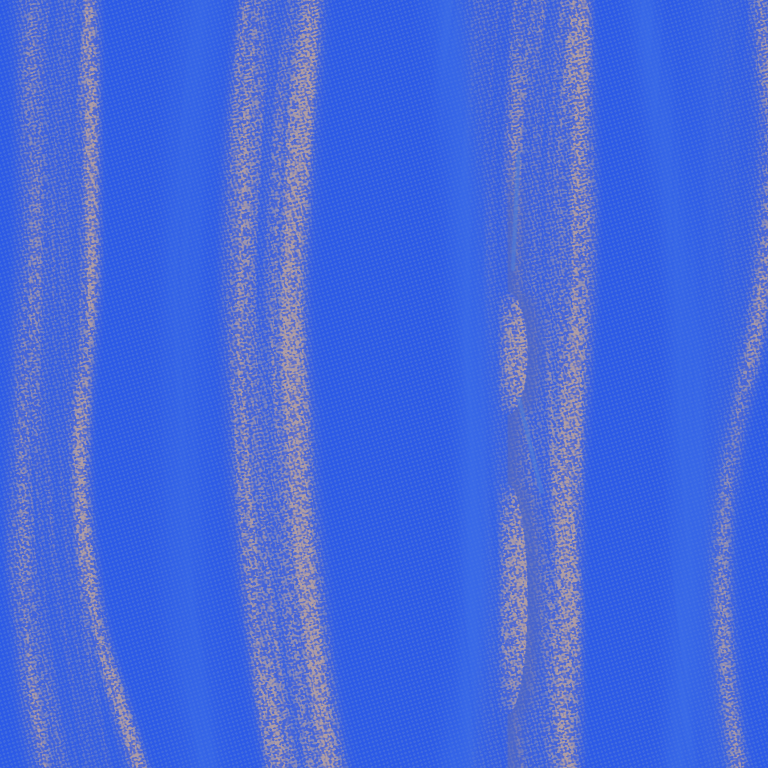
This texture is drawn by a WebGL 1 fragment shader. Its source:

```glsl
precision highp float;
// Blue hanging drapery with peach fold highlights, printed as a fine soft halftone.
uniform vec2 u_resolution;

float hash(vec2 p) {
  return fract(sin(dot(p, vec2(127.1, 311.7))) * 43758.5453);
}

float noise(vec2 p) {
  vec2 i = floor(p), f = fract(p);
  f = f * f * (3.0 - 2.0 * f);
  return mix(mix(hash(i), hash(i + vec2(1.0, 0.0)), f.x),
             mix(hash(i + vec2(0.0, 1.0)), hash(i + vec2(1.0, 1.0)), f.x), f.y);
}

// Horizontal place of a fold at drop t: start, slope, curvature and sway.
float foldLine(float t, float start, float slope, float curve, float sway) {
  return start + slope * t + curve * t * t + sway * sin(6.2832 * t);
}

float ridge(float d, float width) {
  return exp(-d * d / (width * width));
}

// Soft filled strip between two fold lines.
float sheet(float x, float left, float right, float soft) {
  return smoothstep(left - soft, left + soft, x) * (1.0 - smoothstep(right - soft, right + soft, x));
}

float segment(vec2 p, vec2 a, vec2 b) {
  vec2 ab = b - a;
  return length(p - a - ab * clamp(dot(p - a, ab) / dot(ab, ab), 0.0, 1.0));
}

void main() {
  vec2 uv = gl_FragCoord.xy / u_resolution;
  float t = 1.0 - uv.y;
  float pixel = 1.0 / u_resolution.x;
  float x = uv.x + 0.010 * (noise(vec2(uv.x * 8.0, t * 5.0)) - 0.5);

  // Fold lines from left to right
  float f1 = foldLine(t, 0.030, -0.030, 0.060, 0.012);
  float f2 = foldLine(t, 0.115, -0.085, 0.150, 0.016);
  float f3 = foldLine(t, 0.325, -0.100, 0.135, 0.0);
  float f4 = foldLine(t, 0.405, -0.100, 0.125, 0.0);
  float f5 = 0.667;
  float f6 = foldLine(t, 0.745, 0.030, -0.040, 0.010);
  float f7 = foldLine(t, 0.990, -0.055, 0.030, 0.025);
  float pale1 = foldLine(t, 0.260, -0.080, 0.080, 0.0);
  float pale2 = foldLine(t, 0.580, 0.135, -0.110, 0.0);
  float pale3 = foldLine(t, 0.835, 0.170, -0.125, 0.0);

  // Long streaks that follow the folds
  float drift = x - f3;
  float streak = noise(vec2(drift * 90.0, t * 3.0)) * 0.55 + noise(vec2(drift * 230.0, t * 6.0)) * 0.45;
  float patches = 0.7 + 0.5 * noise(vec2(x * 14.0, t * 11.0));

  // Warm highlights on the ridges and the thin cloth between them
  float warm = 0.34 * ridge(x - f1, 0.020) + 0.62 * ridge(x - f2, 0.012);
  warm += 0.42 * ridge(x - f3, 0.018) + 0.56 * ridge(x - f4, 0.020);
  warm += 0.40 * ridge(x - f6, 0.018) + 0.52 * ridge(x - f7, 0.015);
  warm += 0.25 * ridge(x - f5, 0.012) * (1.0 - smoothstep(0.2, 0.4, t));
  warm *= patches * (0.8 + 0.4 * streak);
  float thin = 0.75 * sheet(x, f1 - 0.015, f2 + 0.005, 0.02) + sheet(x, f3 - 0.01, f4 + 0.01, 0.015);
  thin += sheet(x, f5, f6 + 0.02, 0.012) + 0.65 * sheet(x, pale2 + 0.01, f5, 0.02);
  thin += 0.35 * sheet(x, 0.92, f7, 0.03);
  warm += thin * (0.10 + 0.50 * streak);

  // Two bulging hems with a crisp right edge and shade behind them
  float bulge = sqrt(max(0.0, 1.0 - pow((t - 0.46) / 0.08, 2.0)));
  bulge += sqrt(max(0.0, 1.0 - pow((t - 0.78) / 0.15, 2.0)));
  float hem = f5 - 0.006 + 0.026 * bulge;
  float hemFace = smoothstep(f5 - 0.022, f5 - 0.008, uv.x) * (1.0 - smoothstep(hem - pixel, hem + pixel, uv.x));
  warm += hemFace * 0.45 * min(bulge, 1.0);
  float shade = smoothstep(hem - pixel, hem + pixel, uv.x) * (1.0 - smoothstep(hem, hem + 0.035, uv.x));
  shade *= smoothstep(0.18, 0.3, t);
  float crease = min(segment(vec2(uv.x, t), vec2(0.676, 0.52), vec2(0.705, 0.64)),
                     segment(vec2(uv.x, t), vec2(0.675, 0.20), vec2(0.668, 0.35)));
  crease = 1.0 - smoothstep(0.001, 0.003 + pixel, crease);
  warm = clamp(warm, 0.0, 1.0);

  // Smooth pale blue folds
  float pale = 0.7 * ridge(x - pale1, 0.030) + 0.9 * ridge(x - pale2, 0.028);
  pale += 0.85 * ridge(x - pale3, 0.022) + 0.4 * ridge(x - 0.925, 0.035);
  pale = clamp(pale * (0.5 + 0.9 * streak), 0.0, 1.0);

  // Tilted dot lattice, broken into slanted grain where the cloth is lit
  vec2 cell = mat2(0.956, -0.292, 0.292, 0.956) * uv * 192.0;
  vec2 jitter = vec2(noise(uv * 190.0), noise(uv * 190.0 + 41.0)) - 0.5;
  vec2 wave = cos(6.2832 * (cell + jitter * min(0.12 + warm * 1.4, 0.7)));
  float lattice = 0.5 + 0.25 * (wave.x + wave.y);
  float grain = noise(vec2(uv.x + 0.5 * uv.y, uv.y - 0.3 * uv.x) * vec2(350.0, 430.0));
  float ink = mix(lattice, grain, 0.6 * smoothstep(0.08, 0.6, warm));
  float level = 0.64 - 0.20 * warm;
  float dots = smoothstep(level - 0.24, level + 0.24, ink);

  // Inks: gentle contrast on flat cloth, stronger on lit folds
  vec3 ground = mix(vec3(0.172, 0.352, 0.905), vec3(0.36, 0.43, 0.80), warm);
  vec3 dotColor = mix(vec3(0.25, 0.42, 0.875), vec3(0.69, 0.62, 0.64), smoothstep(0.0, 0.8, warm));
  vec3 color = mix(ground, dotColor, dots);
  color = mix(color, vec3(0.25, 0.445, 0.91), 0.65 * pale * (1.0 - warm));
  color = mix(color, vec3(0.33, 0.41, 0.74), 0.6 * shade);
  color = mix(color, vec3(0.30, 0.49, 0.86), 0.6 * crease);
  gl_FragColor = vec4(color, 1.0);
}
```
